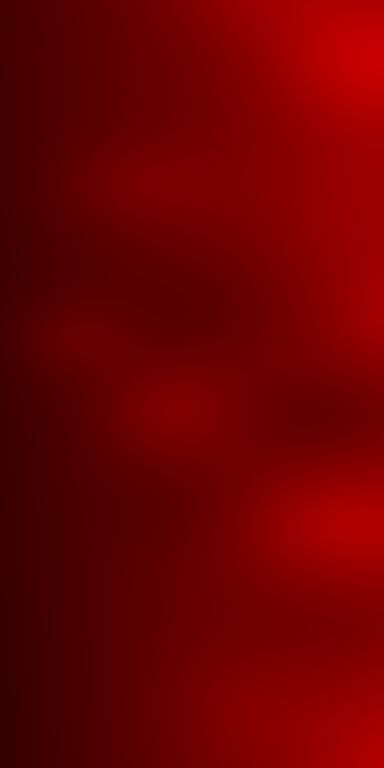
Write a Shadertoy shader that draws this background.

```glsl
// A dark red backdrop that brightens from left to right, with soft clouds of light.
// Elliptical Gaussian glows and shades are summed over a tilted linear ramp,
// and the total drives the red channel alone.

// Soft elliptical falloff: 1 at the centre, fading over the given radii.
float glow(vec2 uv, vec2 centre, vec2 radius) {
    vec2 d = (uv - centre) / radius;
    return exp(-dot(d, d));
}

void mainImage(out vec4 fragColor, in vec2 fragCoord) {
    vec2 uv = fragCoord / iResolution.xy;

    // Ramp from the dark left side, deepest at the bottom corner
    float red = mix(0.20 + 0.07 * uv.y, 0.52, uv.x);
    red += 0.03 * sin(3.14159 * uv.x);

    // Bright clouds along the right side and the top
    red += 0.25 * glow(uv, vec2(0.98, 0.925), vec2(0.27, 0.085));
    red += 0.13 * glow(uv, vec2(0.68, 1.02), vec2(0.25, 0.07));
    red += 0.09 * glow(uv, vec2(0.95, 0.74), vec2(0.27, 0.13));
    red += 0.10 * glow(uv, vec2(1.02, 0.595), vec2(0.15, 0.065));
    red += 0.18 * glow(uv, vec2(0.90, 0.315), vec2(0.26, 0.065));

    // Bottom right light
    red += 0.18 * glow(uv, vec2(1.05, 0.0), vec2(0.28, 0.10));
    red += 0.07 * glow(uv, vec2(0.62, 0.07), vec2(0.22, 0.09));

    // Dim patches left of the middle
    red += 0.09 * glow(uv, vec2(0.37, 0.76), vec2(0.22, 0.055));
    red += 0.09 * glow(uv, vec2(0.19, 0.56), vec2(0.16, 0.050));
    red += 0.12 * glow(uv, vec2(0.45, 0.465), vec2(0.18, 0.060));

    // Shaded hollows between the clouds
    red -= 0.07 * glow(uv, vec2(0.55, 0.600), vec2(0.24, 0.075));
    red -= 0.11 * glow(uv, vec2(0.85, 0.460), vec2(0.25, 0.060));
    red -= 0.04 * glow(uv, vec2(0.48, 0.335), vec2(0.22, 0.060));
    red -= 0.04 * glow(uv, vec2(0.88, 0.180), vec2(0.25, 0.050));

    fragColor = vec4(clamp(red, 0.0, 1.0), 0.0, 0.0, 1.0);
}
```
